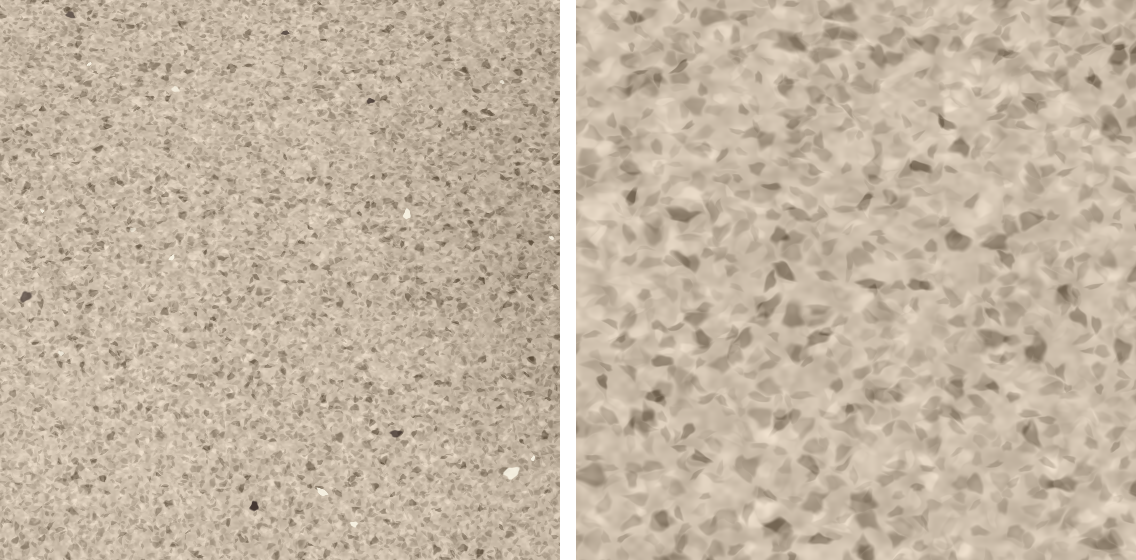
Left, the full canvas; right, a detail of the centre.
Give the GLSL for this texture, as a three.js fragment shader.

```glsl
varying vec2 vUv;

const vec3 WARM_OFFSET = vec3(0.0, -0.057, -0.13);
const vec3 QUARTZ_WHITE = vec3(0.97, 0.95, 0.89);
const vec3 DARK_MINERAL = vec3(0.25, 0.20, 0.18);
const float BASE_TONE = 0.805;

vec2 hash22(vec2 p) {
  vec3 q = fract(p.xyx * vec3(0.1031, 0.1030, 0.0973));
  q += dot(q, q.yzx + 33.33);
  return fract((q.xx + q.yz) * q.zy);
}

float valueNoise(vec2 p) {
  vec2 i = floor(p);
  vec2 f = fract(p);
  f = f * f * (3.0 - 2.0 * f);
  float low = mix(hash22(i).x, hash22(i + vec2(1.0, 0.0)).x, f.x);
  float high = mix(hash22(i + vec2(0.0, 1.0)).x, hash22(i + 1.0).x, f.x);
  return mix(low, high, f.y);
}

// Normalised distance to a tilted, slightly angular chip: 1 on its outline
float chipDistance(vec2 d, float angle, vec2 radii, float phase) {
  float c = cos(angle);
  float s = sin(angle);
  vec2 q = vec2(c * d.x + s * d.y, c * d.y - s * d.x) / radii;
  float around = atan(q.y, q.x + 1e-5);
  return length(q) * (1.0 + 0.13 * sin(3.0 * around + phase)
                          + 0.07 * sin(5.0 * around - phase));
}

// Scattered chips, one candidate per cell; returns coverage times strength
float chips(vec2 p, float cells, float share, float size, float soft,
            float minStrength, float seed) {
  vec2 g = p * cells;
  vec2 home = floor(g);
  float result = 0.0;
  for (int y = -1; y <= 1; y++) {
    for (int x = -1; x <= 1; x++) {
      vec2 cell = home + vec2(float(x), float(y));
      vec2 place = hash22(cell + seed);
      vec2 form = hash22(cell + seed + 57.3);
      vec2 kind = hash22(cell + seed + 131.7);
      float present = step(kind.x, share);
      float longRadius = size * mix(0.6, 1.1, form.x);
      vec2 radii = longRadius * vec2(1.0, mix(0.45, 0.85, form.y));
      vec2 offset = g - cell - mix(vec2(0.1), vec2(0.9), place);
      float d = chipDistance(offset, 6.2832 * fract(form.x * 7.0 + place.y),
                             radii, 6.2832 * place.x);
      float cover = 1.0 - smoothstep(1.0 - soft, 1.0 + soft, d);
      result = max(result, present * cover * mix(minStrength, 1.0, kind.y));
    }
  }
  return result;
}

// Broad uneven light: dim at the right edge, brighter toward the bottom
float lighting(vec2 uv) {
  float band = (uv.y - 0.55) / 0.38;
  float rightShade = smoothstep(0.5, 1.05, uv.x) * exp(-band * band);
  return 0.02 * (0.5 - uv.y) - 0.075 * rightShade
       + 0.03 * (valueNoise(uv * 4.0) - 0.5);
}

void main() {
  // Grains get a little flatter toward the far upper edge
  vec2 p = vec2(vUv.x, vUv.y + 0.18 * vUv.y * vUv.y);
  vec2 warp = vec2(valueNoise(p * 110.0), valueNoise(p * 110.0 + 41.0)) - 0.5;
  vec2 stone = p + 0.005 * warp;

  // Fine mottled matrix
  float mottle = 0.6 * valueNoise(stone * 95.0) + 0.4 * valueNoise(p * 210.0 + 9.0);
  float tone = BASE_TONE + 0.17 * (mottle - 0.5) + lighting(vUv);

  // Pale, medium and dark grains
  tone += 0.07 * chips(stone, 82.0, 0.45, 0.55, 0.35, 0.3, 11.0);
  tone -= 0.145 * chips(stone, 92.0, 0.72, 0.55, 0.35, 0.25, 201.0);
  tone -= 0.23 * chips(stone, 62.0, 0.23, 0.52, 0.28, 0.3, 401.0);
  vec3 color = vec3(tone) + WARM_OFFSET;

  // Rare bright and near-black flecks
  vec2 rough = p + 0.002 * warp;
  float white = max(chips(rough, 5.0, 0.16, 0.075, 0.15, 0.9, 617.0),
                    chips(rough, 7.0, 0.14, 0.045, 0.25, 0.6, 733.0));
  float dark = chips(rough, 5.0, 0.10, 0.055, 0.25, 0.65, 859.0);
  color = mix(color, DARK_MINERAL, dark);
  color = mix(color, QUARTZ_WHITE, white);

  gl_FragColor = vec4(clamp(color, 0.0, 1.0), 1.0);
}
```
